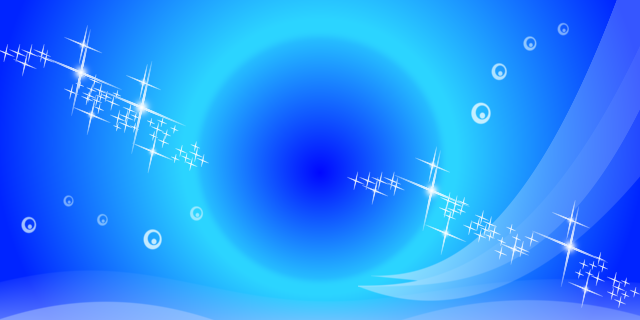
Write a Shadertoy shader that draws this background.

```glsl
#define DEEP_BLUE vec3(0.0, 0.03, 1.0)
#define CYAN vec3(0.17, 0.83, 1.0)
#define RIM_BLUE vec3(0.0, 0.14, 1.0)
#define MIST vec3(0.72, 0.82, 1.0)
#define DISC_CENTER vec2(1.0, 0.505)
#define DISC_FOCUS vec2(1.0, 0.46)
#define DISC_RADIUS 0.392
#define LONG_AXIS normalize(vec2(1.0, -0.42))
#define TALL_AXIS normalize(vec2(0.22, 1.0))
#define SPIKE_WIDTH 0.022

// Centre and reach of each large star
const vec3 STARS[15] = vec3[15](
    vec3(0.253, 0.773, 0.14), vec3(0.443, 0.664, 0.15),
    vec3(1.349, 0.404, 0.13), vec3(1.781, 0.229, 0.13),
    vec3(0.260, 0.859, 0.065), vec3(0.448, 0.742, 0.06),
    vec3(0.286, 0.641, 0.065), vec3(0.477, 0.526, 0.07),
    vec3(1.352, 0.484, 0.06), vec3(1.393, 0.271, 0.07),
    vec3(1.784, 0.312, 0.065), vec3(1.830, 0.096, 0.06),
    vec3(1.607, 0.221, 0.05), vec3(1.172, 0.404, 0.045),
    vec3(0.078, 0.800, 0.04));

// Centre and spread of each cluster of small stars
const vec3 CLUSTERS[10] = vec3[10](
    vec3(0.270, 0.720, 0.06), vec3(0.325, 0.690, 0.05),
    vec3(0.400, 0.625, 0.045), vec3(0.505, 0.595, 0.05),
    vec3(0.590, 0.515, 0.05), vec3(1.415, 0.350, 0.04),
    vec3(1.505, 0.285, 0.045), vec3(1.600, 0.245, 0.07),
    vec3(1.855, 0.160, 0.05), vec3(1.945, 0.095, 0.05));

// Centre and radius of each bubble
const vec3 BUBBLES[9] = vec3[9](
    vec3(1.503, 0.646, 0.033), vec3(1.560, 0.776, 0.026),
    vec3(1.656, 0.864, 0.022), vec3(1.760, 0.909, 0.019),
    vec3(0.090, 0.297, 0.025), vec3(0.214, 0.372, 0.017),
    vec3(0.320, 0.313, 0.018), vec3(0.477, 0.252, 0.031),
    vec3(0.614, 0.333, 0.022));

float below(float edge, float y, float px) {
    return smoothstep(-px, px, edge - y);
}

float hash(float n) {
    return fract(sin(n * 12.9898) * 43758.5453);
}

// Focal radial gradient inside the disc, fading outwards past its rim
vec3 backdrop(vec2 p) {
    vec2 q = p - DISC_FOCUS, e = DISC_FOCUS - DISC_CENTER;
    float d = length(q), b = dot(e, q / max(d, 1e-4));
    float rim = sqrt(b * b + DISC_RADIUS * DISC_RADIUS - dot(e, e)) - b;
    float t = d / rim;
    vec3 inner = mix(DEEP_BLUE, CYAN * vec3(0.9, 0.93, 1.0), min(t, 1.0));
    vec3 outer = mix(CYAN, RIM_BLUE, clamp((t - 1.1) / 1.5, 0.0, 1.0));
    return mix(inner, outer, smoothstep(0.94, 1.03, t));
}

float spike(vec2 q, vec2 axis, float reach, float px) {
    float taper = max(1.0 - abs(dot(q, axis)) / reach, 0.0);
    float side = abs(q.x * axis.y - q.y * axis.x);
    float w = reach * SPIKE_WIDTH * taper;
    return (1.0 - smoothstep(w, w + px, side)) * sqrt(taper);
}

float star(vec2 q, float reach, float px) {
    float glow = exp(-dot(q, q) / (reach * reach * 0.018));
    float rays = max(spike(q, LONG_AXIS, reach, px), spike(q, TALL_AXIS, reach, px));
    return max(glow, 0.9 * rays);
}

float bubble(vec2 q, float r, float px) {
    q.x *= 1.1;
    float ring = below(r, length(q), px)
               - below(r * 0.66, length(q - r * vec2(0.12, 0.08)), px);
    float pupil = below(r * 0.28, length(q - r * vec2(0.15, -0.22)), px);
    return max(ring, pupil);
}

float curve(float x, vec2 tip, float scale, float power, float dip) {
    float t = max(x - tip.x, 0.0);
    return tip.y + scale * pow(t, power) - dip * t;
}

// Three translucent blades sweeping up to the right
float blades(vec2 p, float px) {
    float e1 = curve(p.x, vec2(1.159, 0.138), 1.607, 2.36, 0.0);
    float e2 = curve(p.x, vec2(1.12, 0.107), 1.027, 2.46, 0.0);
    float e3 = curve(p.x, vec2(1.12, 0.105), 0.83, 3.17, 0.0);
    float e4 = curve(p.x, vec2(1.12, 0.105), 0.898, 2.0, 0.40);
    float notch = max(e2, 0.138 - 0.1 * (p.x - 1.159));
    float b1 = below(e1, p.y, px) * below(p.y, notch, px) * step(1.159, p.x);
    float b2 = below(e2, p.y, px) * below(p.y, e3, px);
    float b3 = below(e3, p.y, px) * below(p.y, e4, px);
    float fade = 1.0 - smoothstep(1.15, 1.75, p.x);
    return (b1 * mix(0.25, 0.55, fade) + b2 * mix(0.30, 0.65, fade)
          + b3 * mix(0.16, 0.45, fade)) * step(1.12, p.x);
}

void mainImage(out vec4 fragColor, in vec2 fragCoord) {
    float px = 1.0 / iResolution.y;
    vec2 p = fragCoord * vec2(2.0 / iResolution.x, px);
    vec3 color = backdrop(p);

    // Misty waves along the bottom
    float crest = 0.10 + 0.06 * cos(4.2 * (p.x - 0.3)) * (1.0 - 0.3 * p.x);
    float depth = clamp(1.0 - p.y / crest, 0.0, 1.0);
    color = mix(color, MIST, below(crest, p.y, px) * (0.08 + 0.38 * depth));
    float leftHill = 0.057 - 0.5 * pow(p.x - 0.33, 2.0);
    float rightHill = 0.062 - 0.4 * pow(p.x - 1.65, 2.0);
    color = mix(color, MIST, 0.45 * below(leftHill, p.y, px));
    color = mix(color, MIST, 0.30 * below(rightHill, p.y, px));
    color = mix(color, vec3(0.85, 0.93, 1.0), blades(p, px));

    for (int i = 0; i < 9; i++) {
        vec3 b = BUBBLES[i];
        float alpha = mix(0.5, 0.85, smoothstep(0.017, 0.031, b.z));
        color = mix(color, vec3(0.88, 0.97, 1.0), alpha * bubble(p - b.xy, b.z, px));
    }

    // Sparkling trails: large stars, short rows, then clusters
    float light = 0.0;
    for (int i = 0; i < 15; i++)
        light = max(light, star(p - STARS[i].xy, STARS[i].z, px));
    for (int i = 0; i < 10; i++) {
        float k = float(i % 5);
        vec2 start = i < 5 ? vec2(0.018, 0.834) : vec2(1.112, 0.435);
        vec2 shift = vec2(min(0.038 * k, 0.125), -0.018 * floor(k / 4.0));
        light = max(light, star(p - start - shift, 0.03, px));
    }
    for (int i = 0; i < 70; i++) {
        vec3 c = CLUSTERS[i / 7];
        float k = float(i % 7), a = 2.4 * k + float(i / 7);
        vec2 shift = c.z * sqrt((k + 0.5) / 7.0) * vec2(cos(a), 0.8 * sin(a));
        float reach = mix(0.014, 0.028, hash(float(i) + 1.0));
        light = max(light, star(p - c.xy - shift, reach, px));
    }
    fragColor = vec4(mix(color, vec3(1.0), light), 1.0);
}
```
